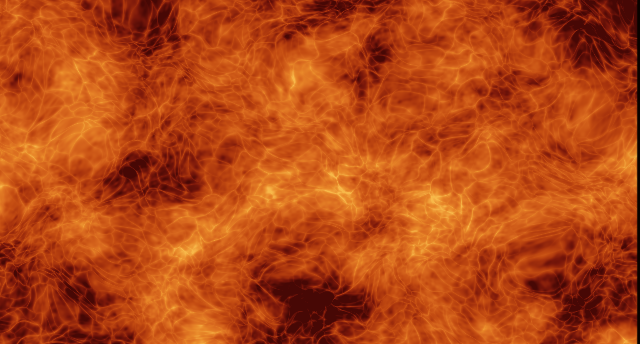
Reproduce this texture procedurally as a Shadertoy shader.

```glsl
// A wall of fire: mottled clouds of heat with short, broken glowing filaments.
// Scattered soft spots (cellular noise) are layered into a heat field, veined
// by the borders of warped cells, then mapped through a flame colour ramp.

const vec3 FLAME[7] = vec3[7](
    vec3(0.28, 0.03, 0.02), vec3(0.48, 0.09, 0.04), vec3(0.66, 0.20, 0.05),
    vec3(0.77, 0.30, 0.07), vec3(0.85, 0.41, 0.12), vec3(0.91, 0.53, 0.16),
    vec3(0.97, 0.72, 0.29));
const vec3 BORDER_COLOR = vec3(0.03, 0.01, 0.0);

vec3 hash3(vec2 cell) {
    vec3 q = fract(cell.xyx * vec3(0.1031, 0.1030, 0.0973));
    q += dot(q, q.yxz + 33.33);
    return fract((q.xxy + q.yzz) * q.zyx);
}

mat2 rotation(float angle) {
    float c = cos(angle), s = sin(angle);
    return mat2(c, s, -s, c);
}

// Sum of randomly signed soft spots, one per cell; mean 0, deviation near 1.
float spotNoise(vec2 p) {
    vec2 cell = floor(p), f = p - cell;
    float sum = 0.0;
    for (int y = -1; y <= 1; y++)
    for (int x = -1; x <= 1; x++) {
        vec2 offset = vec2(x, y);
        vec3 rnd = hash3(cell + offset);
        vec2 d = offset + rnd.xy - f;
        float falloff = max(0.0, 1.0 - dot(d, d));
        sum += (2.0 * rnd.z - 1.0) * falloff * falloff * falloff;
    }
    return 2.6 * sum;
}

// Layered spot noise, rescaled to a deviation near 1.
float clouds(vec2 p, float gain) {
    float sum = 0.0, amp = 1.0, power = 0.0;
    for (int i = 0; i < 6; i++) {
        sum += amp * spotNoise(p);
        power += amp * amp;
        amp *= gain;
        p = rotation(0.65) * p * 2.03 + 17.3;
    }
    return sum * inversesqrt(power);
}

// Glow along the borders between cells, 1 on the border itself.
float web(vec2 p, float sharpness) {
    vec2 cell = floor(p), f = p - cell;
    float nearest = 8.0, second = 8.0;
    for (int y = -1; y <= 1; y++)
    for (int x = -1; x <= 1; x++) {
        vec2 offset = vec2(x, y);
        float d = length(offset + hash3(cell + offset).xy - f);
        second = min(second, max(nearest, d));
        nearest = min(nearest, d);
    }
    return exp(-sharpness * (second - nearest));
}

// Pushes points around so that the features bend irregularly.
vec2 warp(vec2 p, float scale, float amount) {
    vec2 push = vec2(spotNoise(p * scale + 5.7), spotNoise(p * scale + 41.2));
    return p + amount * push;
}

vec3 flameColor(float heat) {
    float t = heat / 0.83 + 2.92;
    vec3 color = FLAME[0];
    for (int i = 1; i < 7; i++)
        color = mix(color, FLAME[i], clamp(t - float(i - 1), 0.0, 1.0));
    return color;
}

void mainImage(out vec4 fragColor, in vec2 fragCoord) {
    vec2 p = fragCoord / iResolution.y + 3.0;

    // Gently bent coordinates for clouds, more ragged ones for filaments
    vec2 broad = warp(p, 5.0, 0.018);
    vec2 ragged = warp(warp(broad, 11.0, 0.013), 29.0, 0.005);

    // Cloud masses with grain down to the finest scale
    float cloud = clouds(rotation(-0.3) * broad * vec2(2.6, 3.2), 0.71);

    // Two sizes of filaments, broken into patches and clearest in the dark
    float patches = smoothstep(-0.7, 1.3, spotNoise(p * 8.0 + 71.0));
    float darkness = smoothstep(0.4, -1.8, cloud);
    float coarseWeb = web(rotation(-0.6) * ragged * vec2(13.0, 19.0), 6.5);
    float fineWeb = web(rotation(0.5) * ragged * vec2(25.0, 37.0) + 9.0, 5.0);
    float heat = 1.0 * cloud - 0.1;
    heat += (0.15 + 1.0 * patches + 0.5 * darkness) * (coarseWeb - 0.27);
    heat += (0.75 - 0.5 * patches + 0.5 * darkness) * (fineWeb - 0.32);

    // Narrow dark border at the right side
    float border = smoothstep(0.994, 0.997, fragCoord.x / iResolution.x);
    fragColor = vec4(mix(flameColor(heat), BORDER_COLOR, border), 1.0);
}
```
